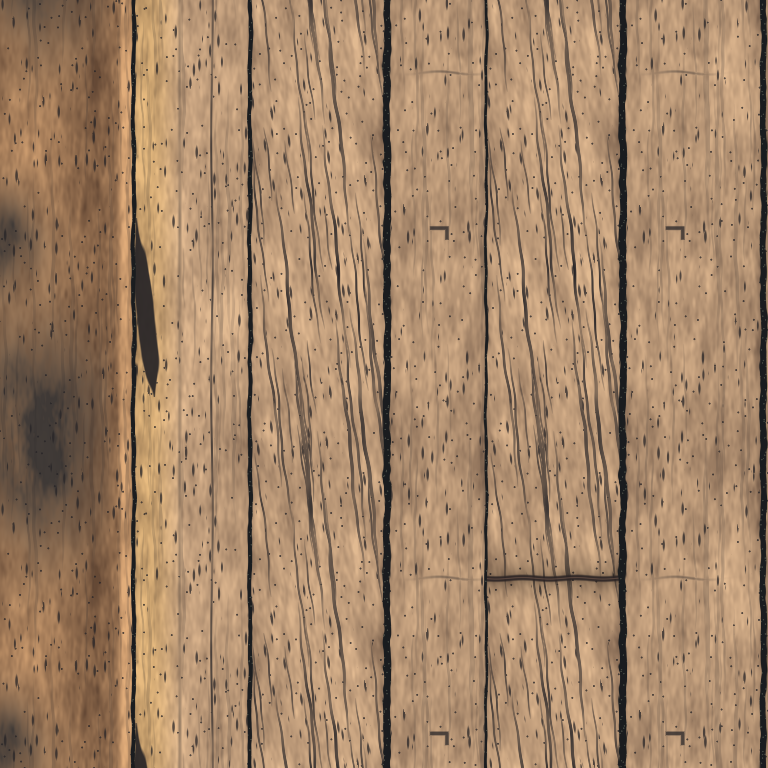
Reproduce this texture procedurally as a three.js fragment shader.

```glsl
// Weathered vertical floorboards with slanted cracks, dark seams, a charred board and one butt joint.
varying vec2 vUv;

const float PERIOD = 0.658; // height after which the wear repeats

vec3 hash3(vec2 p) {
  vec3 q = vec3(dot(p, vec2(127.1, 311.7)), dot(p, vec2(269.5, 183.3)), dot(p, vec2(419.2, 371.9)));
  return fract(sin(q) * 43758.5453);
}

// Cellular noise wrapping after `rows` cells: nearest distance, its random id, smooth blob sum.
vec3 cells(vec2 p, float rows, float seed, float slant) {
  vec2 base = floor(p);
  vec3 result = vec3(9.0, 0.0, 0.0);
  for (int j = -1; j <= 1; j++) {
    for (int i = -1; i <= 1; i++) {
      vec2 id = base + vec2(float(i), float(j));
      vec3 h = hash3(vec2(id.x + seed * 37.0, mod(id.y, rows)));
      vec2 d = p - id - h.xy;
      d.x += slant * d.y;
      float dist = length(d);
      if (dist < result.x) result.xy = vec2(dist, h.z);
      result.z += (h.z * 2.0 - 1.0) * pow(max(0.0, 1.0 - dist * dist), 2.0);
    }
  }
  return result;
}

// Seam position and half width.
vec2 seam(int i) {
  if (i == 0) return vec2(-0.007, 0.003);
  if (i == 1) return vec2(0.174, 0.0022);
  if (i == 2) return vec2(0.3255, 0.0023);
  if (i == 3) return vec2(0.504, 0.0042);
  if (i == 4) return vec2(0.633, 0.0014);
  if (i == 5) return vec2(0.811, 0.0042);
  return vec2(0.994, 0.0036);
}

// Soft spot, wrapped along the board.
float smudge(vec2 d, vec2 size) {
  d.y = fract(d.y + 0.5) - 0.5;
  d /= size;
  return exp(-dot(d, d));
}

void main() {
  vec2 p = vUv;
  float v = fract((p.y - 0.247) / PERIOD);

  // Find the board and the nearest seam; boards 2 and 3 repeat as 4 and 5.
  float board = 0.0, left = 0.0, gap = 1.0, gapWidth = 0.0;
  float wobble = 0.0006 * (sin(p.y * 31.0) + sin(p.y * 83.0 + 1.0));
  for (int i = 0; i < 7; i++) {
    vec2 s = seam(i);
    if (p.x > s.x) { board = float(i); left = s.x; }
    float d = abs(p.x - s.x + wobble) - s.y;
    if (d < gap) { gap = d; gapWidth = s.y; }
  }
  float kind = board > 3.5 ? board - 2.0 : board;
  vec2 q = vec2(p.x - left, v);
  float charred = 1.0 - step(0.5, kind);
  float pale = step(0.5, kind) - step(1.5, kind);
  float cracked = step(1.5, kind) - step(2.5, kind);
  float plain = step(2.5, kind);

  // Stains and fibres.
  float slant = cracked * 0.35;
  float broad = cells(q * vec2(16.0, 5.0), 5.0, kind, 0.0).z;
  float mottle = cells(q * vec2(38.0, 13.0), 13.0, kind + 5.0, slant).z;
  float fibre = cells(q * vec2(125.0, 18.0), 18.0, kind + 10.0, slant).z;
  float fine = cells(q * vec2(290.0, 64.0), 64.0, kind + 15.0, slant).z;
  float tone = 0.83 + 0.13 * broad + 0.14 * mottle + 0.13 * fibre + 0.12 * fine;
  tone -= plain * 0.25 * smoothstep(0.15, 0.8, mottle - broad * 0.4);
  tone -= charred * (0.22 + 0.3 * smudge(q - vec2(0.13, 0.3), vec2(0.035, 9.0)));
  tone += charred * 0.5 * smoothstep(0.158, 0.168, q.x);
  tone -= cracked * 0.55 * smudge(q - vec2(0.168, 0.857), vec2(0.014, 0.045));
  tone -= 0.24 * exp(-max(gap, 0.0) * 160.0);
  vec3 wood = mix(vec3(0.40, 0.31, 0.25), vec3(0.84, 0.69, 0.54), clamp(tone, 0.0, 1.1));
  wood = mix(wood, wood * vec3(1.03, 1.01, 0.88), pale * smoothstep(0.07, 0.02, q.x));
  wood *= mix(vec3(1.0), vec3(1.0, 0.93, 0.84), charred);

  // Charring on the first board.
  float burn = 1.15 * smudge(q - vec2(0.055, 0.28), vec2(0.075, 0.2))
             + 0.75 * smudge(q - vec2(0.01, 0.67), vec2(0.05, 0.09));
  burn *= charred * (0.85 + 0.3 * broad + 0.3 * mottle + 0.15 * fine) * smoothstep(0.165, 0.14, q.x);
  wood = mix(wood, vec3(0.21, 0.20, 0.20), clamp(burn, 0.0, 0.92));

  // Short dark flecks and round pits.
  vec3 fleck = cells(q * vec2(135.0, 19.0), 19.0, kind + 20.0, cracked * 0.5);
  vec3 pit = cells(q * vec2(66.0, 43.0), 43.0, kind + 25.0, 0.0);
  float size = 0.32 * smoothstep(0.5, 1.0, fleck.y + 0.15 * mottle);
  float marks = 0.75 * smoothstep(size, size - 0.2, fleck.x) * step(0.02, size);
  marks = max(marks, 0.75 * smoothstep(0.13, 0.04, pit.x) * step(0.68, pit.y));

  // Long tapering cracks.
  for (int i = 0; i < 34; i++) {
    float n = float(i);
    vec3 h = hash3(vec2(n + 3.0, kind + 51.0));
    float reach = 0.06 + 0.22 * h.z;
    float dy = fract(v - h.y + 0.5) - 0.5;
    float taper = max(0.0, 1.0 - dy * dy / (reach * reach));
    float bend = 0.0015 * sin(dy * 24.0 + n) + 0.0006 * sin(dy * 75.0 + n * 2.0);
    float dx = abs(q.x - 0.01 - 0.165 * h.x + dy * PERIOD * mix(0.01, 0.11, cracked) + bend);
    float width = (0.0004 + 0.0014 * h.z * h.z) * taper;
    float line = smoothstep(width + 0.0014, width, dx) * sqrt(taper);
    marks = max(marks, line * mix(0.22, 0.85, cracked) * (0.75 + 0.3 * fibre));
  }

  // Pale board: two long splits and a wedge-shaped scar.
  float split = smoothstep(0.0022, 0.0005, abs(q.x - 0.102 - 0.001 * sin(v * 12.566)));
  split = max(split, 0.4 * smoothstep(0.004, 0.0, abs(q.x - 0.06)));
  float along = (0.75 - v) / 0.41;
  float scarWidth = 0.012 * smoothstep(0.0, 0.5, along) * smoothstep(1.0, 0.75, along);
  float scarX = abs(q.x - 0.001 - 0.026 * along + 0.002 * fibre);
  float scar = smoothstep(scarWidth + 0.001, scarWidth - 0.002, scarX) * step(0.001, scarWidth);
  marks = max(marks, pale * max(split * (0.6 + 0.3 * fibre), scar * 0.92));

  // Plain boards: a bent nail dent and a faint cross scratch.
  vec2 nail = (q - vec2(0.068, 0.693)) * vec2(1.0, PERIOD);
  vec2 top = abs(nail) - vec2(0.011, 0.0012);
  vec2 side = abs(nail - vec2(0.010, -0.007)) - vec2(0.0012, 0.007);
  float dent = min(max(top.x, top.y), max(side.x, side.y));
  float scratch = abs(fract(v + 0.5) - 0.5 + 0.003 * sin(q.x * 70.0)) * PERIOD;
  scratch = smoothstep(0.003, 0.0, scratch) * smudge(vec2(q.x - 0.08, 0.0), vec2(0.035, 1.0));
  marks = max(marks, plain * max(0.75 * smoothstep(0.0025, 0.0, dent), 0.4 * scratch));
  vec3 color = mix(wood, vec3(0.15, 0.14, 0.15), clamp(marks, 0.0, 1.0));

  // Butt joint across the fifth board.
  float joint = abs(p.y - 0.247 + 0.001 * sin(p.x * 90.0));
  float onBoard = step(3.5, board) - step(4.5, board);
  color *= 1.0 - 0.4 * onBoard * exp(-joint * 75.0);
  color = mix(color, vec3(0.17, 0.14, 0.14), onBoard * 0.9 * smoothstep(0.005, 0.002, joint));
  color = mix(color, vec3(0.40, 0.31, 0.27), onBoard * 0.7 * smoothstep(0.0015, 0.0, joint));

  // Seams with gritty filling.
  vec3 grit = cells(vec2(p.x * 260.0, v * 170.0), 170.0, 31.0, 0.0);
  vec3 seamColor = mix(vec3(0.10, 0.11, 0.12), vec3(0.32, 0.34, 0.30),
                       0.7 * step(0.75, grit.y) * smoothstep(0.4, 0.1, grit.x));
  float rough = 0.25 * gapWidth * fine;
  color = mix(color, seamColor, smoothstep(0.0013, -0.0005, gap + rough));

  gl_FragColor = vec4(color, 1.0);
}
```
